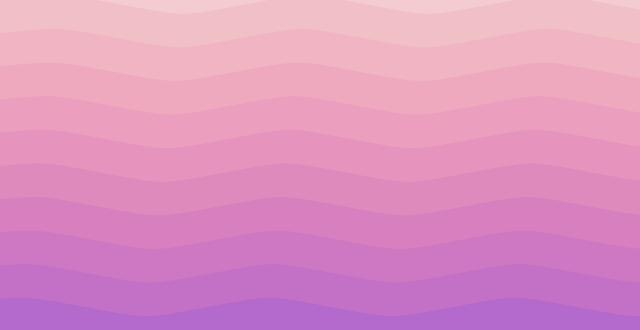
A Shadertoy shader for this background:

```glsl
const float TAU = 6.2831853;

// Lengths are fractions of the canvas height
const int   BAND_COUNT     = 11;
const float TOP_CREST      = 1.0139;  // crest height of the uppermost edge
const float BAND_STEP      = 0.1018;  // vertical distance between edges
const float WAVE_PERIOD    = 0.745;
const float WAVE_DROP      = 0.0555;  // crest to trough
const float CREST_START    = 0.182;   // first crest of the uppermost edge
const float CREST_SHIFT    = 0.0124;  // leftward drift per edge
const float ROUNDNESS      = 0.9;     // 1 is a pure triangle wave
const float LEAD_IN        = 0.62;    // flattens the wave before its first crest

// Flat band colours, top to bottom
const vec3 PALETTE[BAND_COUNT] = vec3[BAND_COUNT](
    vec3(0.953, 0.796, 0.816),
    vec3(0.946, 0.748, 0.778),
    vec3(0.943, 0.705, 0.762),
    vec3(0.938, 0.663, 0.745),
    vec3(0.922, 0.620, 0.745),
    vec3(0.902, 0.580, 0.742),
    vec3(0.875, 0.543, 0.742),
    vec3(0.847, 0.502, 0.749),
    vec3(0.808, 0.471, 0.765),
    vec3(0.765, 0.443, 0.780),
    vec3(0.705, 0.416, 0.800)
);

// Triangle wave with softened tips, from -1 to 1
float roundedTriangle(float phase) {
    return asin(ROUNDNESS * cos(phase)) / asin(ROUNDNESS);
}

// Height of one wavy edge at x
float edgeHeight(float x, float index) {
    float offset = x - (CREST_START - CREST_SHIFT * index);
    offset *= offset < 0.0 ? LEAD_IN : 1.0;
    float wave = roundedTriangle(TAU * offset / WAVE_PERIOD);
    return TOP_CREST - BAND_STEP * index - 0.5 * WAVE_DROP * (1.0 - wave);
}

void mainImage(out vec4 fragColor, in vec2 fragCoord) {
    vec2 pos = fragCoord / iResolution.y;
    float halfPixel = 0.5 / iResolution.y;

    // Lay each lower band over the ones above
    vec3 color = PALETTE[0];
    for (int i = 1; i < BAND_COUNT; i++) {
        float depth = edgeHeight(pos.x, float(i - 1)) - pos.y;
        color = mix(color, PALETTE[i], smoothstep(-halfPixel, halfPixel, depth));
    }
    fragColor = vec4(color, 1.0);
}
```
